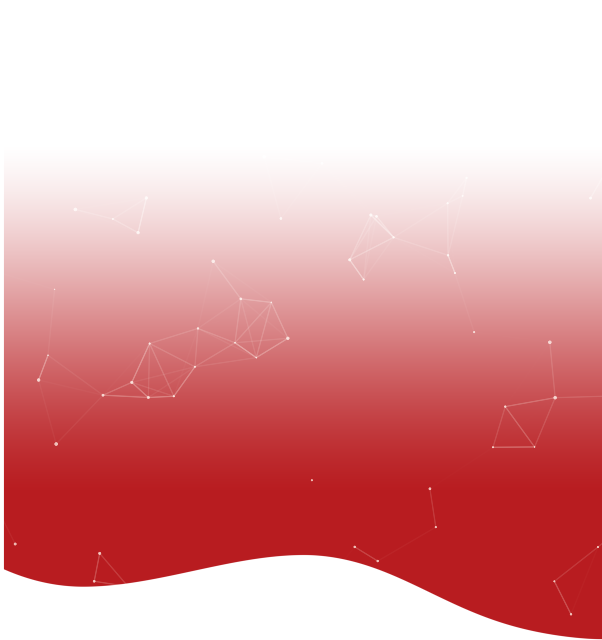
Reproduce this background procedurally as a Shadertoy shader.

```glsl
// A white-to-red backdrop cut off by a white wave at the foot, overlaid with a
// pale web of linked dots. Dots are a jittered grid thinned by a density field;
// every pair of nearby dots is joined by a thin line that fades with length.

#define ASPECT 0.941        // layout width over height
#define CELL 0.065          // grid spacing of the dots
#define REACH 0.128         // longest link, below two cells
#define LINE_ALPHA 0.46
#define DOT_ALPHA 0.75
#define DOT_RADIUS 0.0026
#define SPARSE 0.15         // chance of a dot away from the clusters
#define FADE_TOP 0.772
#define FADE_BOTTOM 0.232
#define MARGIN 0.006
#define RED vec3(0.722, 0.110, 0.125)
#define CREAM vec3(1.0, 0.92, 0.88)

// Broad regions where dots gather: centre and radius
const int REGIONS = 10;
const vec3 regions[REGIONS] = vec3[REGIONS](
    vec3(0.18, 0.66, 0.075), vec3(0.28, 0.39, 0.090), vec3(0.12, 0.41, 0.080),
    vec3(0.38, 0.52, 0.075), vec3(0.85, 0.41, 0.075), vec3(0.56, 0.18, 0.060),
    vec3(0.70, 0.64, 0.060), vec3(0.69, 0.28, 0.055), vec3(0.90, 0.07, 0.060),
    vec3(0.15, 0.11, 0.050));

vec3 hash3(vec2 p) {
    vec3 q = fract(p.xyx * vec3(0.1031, 0.1030, 0.0973));
    q += dot(q, q.yxz + 33.33);
    return fract((q.xxy + q.yzz) * q.zyx);
}

float density(vec2 p) {
    float d = SPARSE;
    for (int i = 0; i < REGIONS; i++) {
        vec2 v = (p - regions[i].xy) / regions[i].z;
        d += 0.8 * exp(-dot(v, v));
    }
    return d;
}

float segmentDistance(vec2 p, vec2 a, vec2 b) {
    vec2 pa = p - a, ba = b - a;
    return length(pa - ba * clamp(dot(pa, ba) / dot(ba, ba), 0.0, 1.0));
}

// Height of the wave: a shallow dip, a crest, then a long fall
float waveHeight(float x) {
    const float dip = 0.130, crest = 0.475;
    if (x < dip) {
        float s = 1.0 - x / dip;
        return 0.0833 + 0.030 * s * s;
    }
    if (x < crest) return mix(0.0833, 0.1328, smoothstep(dip, crest, x));
    float t = (x - crest) / (ASPECT - crest);
    t += 1.6 * t * t * t * (1.0 - t) * (1.0 - t);
    return mix(0.1328, 0.0013, smoothstep(0.0, 1.0, t));
}

// Opacity of the web of dots and links
float network(vec2 p, float px) {
    vec3 dots[25];
    int count = 0;
    float clear = 1.0;
    vec2 home = floor(p / CELL);

    // Gather the dots around this point
    for (int j = -2; j <= 2; j++)
    for (int i = -2; i <= 2; i++) {
        vec2 cell = home + vec2(i, j);
        vec3 h = hash3(cell + 57.0);
        vec2 pos = (cell + 0.05 + 0.9 * h.xy) * CELL;
        if (h.z > density(pos)) continue;
        float size = hash3(cell + 113.0).x;
        dots[count++] = vec3(pos, size);
        float r = DOT_RADIUS * mix(0.4, 1.1, size);
        float disc = 1.0 - smoothstep(r - 0.5 * px, r + 0.5 * px, distance(p, pos));
        clear *= 1.0 - DOT_ALPHA * disc;
    }

    // Join near pairs, each link with its own strength
    for (int a = 0; a < count; a++)
    for (int b = a + 1; b < count; b++) {
        float span = distance(dots[a].xy, dots[b].xy);
        if (span > REACH) continue;
        float d = segmentDistance(p, dots[a].xy, dots[b].xy);
        float strength = mix(0.25, 1.0, fract(7.0 * (dots[a].z + dots[b].z)));
        strength *= 1.0 - smoothstep(0.3 * REACH, REACH, span);
        clear *= 1.0 - LINE_ALPHA * strength * (1.0 - smoothstep(0.0003, 0.0003 + px, d));
    }
    return 1.0 - clear;
}

void mainImage(out vec4 fragColor, in vec2 fragCoord) {
    vec2 p = fragCoord / iResolution.xy * vec2(ASPECT, 1.0);
    float px = 1.0 / iResolution.y;

    // Vertical fade, eased lightly at both ends
    float t = clamp((FADE_TOP - p.y) / (FADE_TOP - FADE_BOTTOM), 0.0, 1.0);
    t = mix(t, smoothstep(0.0, 1.0, t), 0.5);
    vec3 color = mix(vec3(1.0), RED, t);

    // Pale web
    if (p.y < FADE_TOP)
        color = mix(color, mix(vec3(1.0), CREAM, t), network(p, px));

    // White wave and left margin
    float slope = (waveHeight(p.x + px) - waveHeight(p.x - px)) / (2.0 * px);
    float above = (p.y - waveHeight(p.x)) / sqrt(1.0 + slope * slope);
    float panel = smoothstep(-0.7 * px, 0.7 * px, above);
    panel *= smoothstep(-0.5 * px, 0.5 * px, p.x - MARGIN);
    fragColor = vec4(mix(vec3(1.0), color, panel), 1.0);
}
```
